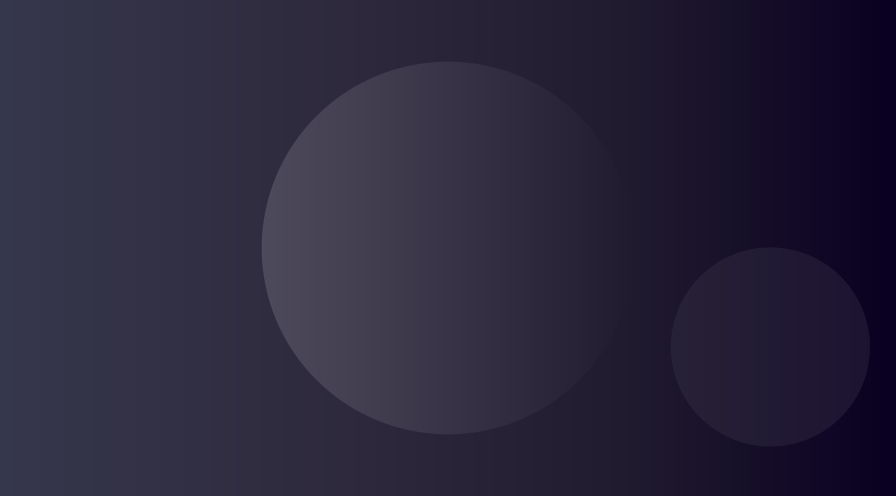
Give the GLSL for this background, as a WebGL 1 fragment shader.

```glsl
precision highp float;

uniform vec2 u_resolution;

// Background gradient, left to right
const vec3 SLATE = vec3(0.210, 0.216, 0.298);
const vec3 DUSK = vec3(0.180, 0.160, 0.238);
const vec3 PLUM = vec3(0.128, 0.105, 0.184);
const vec3 MIDNIGHT = vec3(0.035, 0.000, 0.130);
const float DUSK_STOP = 0.39;
const float PLUM_STOP = 0.70;

// Discs: centre relative to the canvas middle, in canvas heights
const vec2 LARGE_CENTER = vec2(0.0, 0.0);
const float LARGE_RADIUS = 0.3756;
const vec2 LARGE_OPACITY = vec2(0.140, 0.0);
const vec2 SMALL_CENTER = vec2(0.650, -0.1995);
const float SMALL_RADIUS = 0.2007;
const vec2 SMALL_OPACITY = vec2(0.048, 0.066);

vec3 backdrop(float x) {
  vec3 color = mix(SLATE, DUSK, clamp(x / DUSK_STOP, 0.0, 1.0));
  color = mix(color, PLUM, clamp((x - DUSK_STOP) / (PLUM_STOP - DUSK_STOP), 0.0, 1.0));
  return mix(color, MIDNIGHT, clamp((x - PLUM_STOP) / (1.0 - PLUM_STOP), 0.0, 1.0));
}

// White veil whose opacity runs from left (x) to right (y) across the disc
float discVeil(vec2 p, vec2 center, float radius, vec2 opacity) {
  vec2 offset = p - center;
  float pixel = 1.0 / u_resolution.y;
  float coverage = clamp(0.5 - (length(offset) - radius) / pixel, 0.0, 1.0);
  float across = clamp(0.5 + 0.5 * offset.x / radius, 0.0, 1.0);
  return coverage * mix(opacity.x, opacity.y, across);
}

void main() {
  vec2 uv = gl_FragCoord.xy / u_resolution;
  vec2 p = (gl_FragCoord.xy - 0.5 * u_resolution) / u_resolution.y;

  vec3 color = backdrop(uv.x);
  color = mix(color, vec3(1.0), discVeil(p, LARGE_CENTER, LARGE_RADIUS, LARGE_OPACITY));
  color = mix(color, vec3(1.0), discVeil(p, SMALL_CENTER, SMALL_RADIUS, SMALL_OPACITY));

  gl_FragColor = vec4(color, 1.0);
}
```
